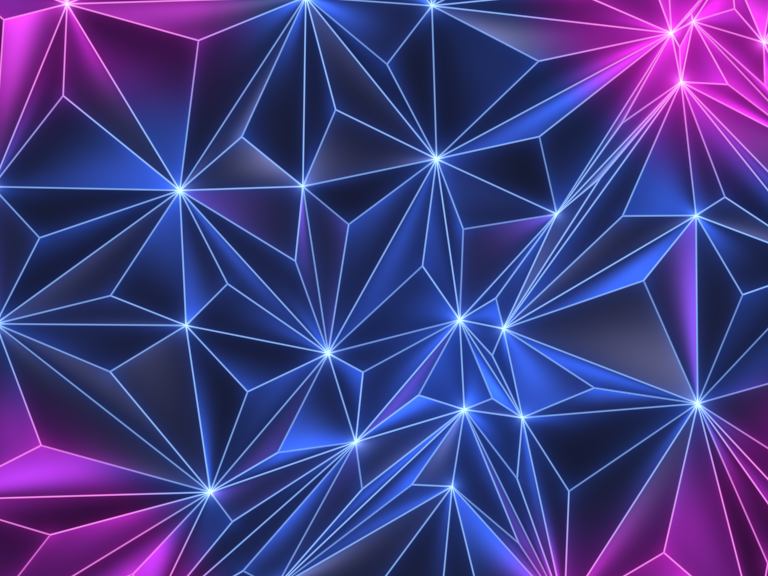
Reproduce this background procedurally as a Shadertoy shader.

```glsl
float hash(vec2 p) {
    return fract(sin(dot(p, vec2(127.1, 311.7))) * 43758.5453);
}

float cross2(vec2 a, vec2 b) {
    return a.x * b.y - a.y * b.x;
}

float segmentDistance(vec2 p, vec2 a, vec2 b) {
    vec2 ab = b - a;
    return length(p - a - ab * clamp(dot(p - a, ab) / dot(ab, ab), 0.0, 1.0));
}

// Draws points towards a centre so that the mesh gets denser there
vec2 gather(vec2 p, vec2 centre) {
    vec2 d = p - centre;
    return centre + d * (1.0 - 0.85 * exp(-dot(d, d) / 0.2));
}

vec2 hubPoint(vec2 cell) {
    vec2 jitter = vec2(hash(cell), hash(cell + 37.3)) - 0.5;
    vec2 p = (cell + 0.68 * jitter) * 0.27 - 0.35;
    return gather(gather(p, vec2(0.78, 0.32)), vec2(1.2, 0.93));
}

// Dark metal facet with a conical sheen fanning out from one hub
vec3 facetColor(vec3 bary, vec2 id, vec2 p, float pink) {
    float pick = hash(id + 5.1), kind = hash(id + 9.7);
    if (pick > 0.5) bary = bary.yxz;
    float fan = bary.y / (bary.y + bary.z + 1e-4);
    float bump = (fan - hash(id + 2.3)) * 2.2;
    float sheen = exp(-bump * bump) * mix(0.25, 1.0, hash(id + 7.9));
    sheen *= 0.55 + 0.45 * sin(3.1 * bary.x + 6.0 * pick);

    vec3 tint = mix(vec3(0.16, 0.32, 0.8), vec3(0.46, 0.44, 0.53), step(0.68, kind));
    tint = mix(tint, vec3(0.45, 0.2, 0.68), step(0.9, kind));
    tint = mix(tint, vec3(0.82, 0.16, 0.8), pink * (0.65 + 0.35 * pick));
    sheen *= mix(0.5, 1.0, max(pink, smoothstep(0.0, 0.55, p.x)));

    vec3 base = mix(vec3(0.095, 0.105, 0.2), vec3(0.2, 0.06, 0.25), pink);
    return base * (0.75 + 0.5 * kind) + tint * sheen;
}

void mainImage(out vec4 fragColor, in vec2 fragCoord) {
    vec2 p = fragCoord / iResolution.y;
    float pixel = 1.0 / iResolution.y;
    vec2 q = abs(p - vec2(0.667, 0.5));
    float pink = smoothstep(0.1, 0.2, q.x * q.y + 0.03 * sin(9.0 * p.x + 5.0 * p.y));

    vec3 color = vec3(0.1, 0.11, 0.21);
    float core = 0.0, glow = 0.0, spark = 0.0;

    for (int j = 0; j < 7; j++)
    for (int i = 0; i < 8; i++) {
        vec2 cell = vec2(i, j);
        vec2 v00 = hubPoint(cell), v10 = hubPoint(cell + vec2(1, 0));
        vec2 v01 = hubPoint(cell + vec2(0, 1)), v11 = hubPoint(cell + 1.0);

        // Skip cells too far away to contribute
        vec2 low = min(min(v00, v10), min(v01, v11)) - 0.1;
        vec2 high = max(max(v00, v10), max(v01, v11)) + 0.1;
        if (any(lessThan(p, low)) || any(greaterThan(p, high))) continue;

        bool flip = hash(cell + 71.9) > 0.5;
        for (int t = 0; t < 2; t++) {
            vec2 v[3];
            v[0] = t == 0 ? v00 : v11;
            v[1] = t == 0 ? v10 : v01;
            v[2] = flip ? (t == 0 ? v01 : v10) : (t == 0 ? v11 : v00);

            // Off-centre apex splits the triangle into three facets
            vec2 id = cell * 3.0 + float(t) * 41.0;
            vec3 w = 0.35 + vec3(hash(id), hash(id + 1.7), hash(id + 3.1));
            vec2 apex = (v[0] * w.x + v[1] * w.y + v[2] * w.z) / (w.x + w.y + w.z);

            for (int k = 0; k < 3; k++) {
                vec2 a = v[k], b = v[(k + 1) % 3];
                vec3 bary = vec3(cross2(b - p, apex - p), cross2(apex - p, a - p),
                                 cross2(a - p, b - p)) / cross2(b - a, apex - a);
                if (min(bary.x, min(bary.y, bary.z)) >= 0.0)
                    color = facetColor(bary, id + float(k) * 13.7, p, pink);

                float rim = segmentDistance(p, a, b);
                float spoke = segmentDistance(p, a, apex);
                float strength = 0.65 + 0.35 * hash(id + float(k) * 4.3);
                float line = 1.0 - smoothstep(0.0, 0.0014 + pixel, min(rim, spoke));
                core = max(core, line * strength);
                glow += 0.5 * exp(-rim / 0.011) + exp(-spoke / 0.011);
                spark += exp(-length(p - a) / 0.007);
            }
        }
    }

    // Neon light along the edges, with hot points at the hubs
    vec3 neon = mix(vec3(0.1, 0.3, 0.85), vec3(0.85, 0.1, 0.72), pink);
    vec2 toBlue = p - vec2(0.78, 0.32), toPink = p - vec2(1.2, 0.93);
    float haze = exp(-dot(toBlue, toBlue) / 0.035) + 1.6 * exp(-dot(toPink, toPink) / 0.04);
    color += neon * (0.36 * (1.0 - exp(-glow * 0.7)) + 0.2 * haze);
    color = mix(color, mix(vec3(0.58, 0.75, 1.0), vec3(1.0, 0.58, 0.96), pink), core);
    color += vec3(0.7, 0.8, 0.9) * (1.0 - exp(-0.16 * spark));
    fragColor = vec4(min(color, 1.0), 1.0);
}
```
